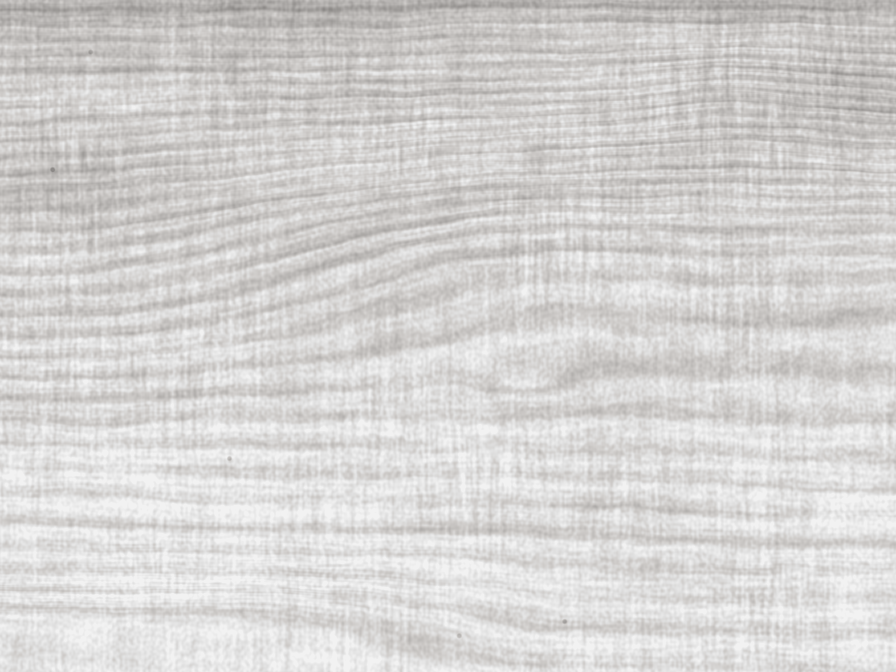
A WebGL 2 fragment shader for this texture:

```glsl
#version 300 es
precision highp float;
// Pale, whitewashed wood board with curved grain, a small knot and cross-cut saw marks.
uniform vec2 u_resolution;
out vec4 fragColor;

float hash(vec2 p) {
    vec3 q = fract(p.xyx * vec3(0.1031, 0.1030, 0.0973));
    q += dot(q, q.yzx + 33.33);
    return fract((q.x + q.y) * q.z);
}

float gradientNoise(vec2 p) {
    vec2 cell = floor(p), f = p - cell;
    vec2 w = f * f * f * (f * (f * 6.0 - 15.0) + 10.0);
    float corner[4];
    for (int i = 0; i < 4; i++) {
        vec2 o = vec2(i & 1, i >> 1);
        float angle = 6.2832 * hash(cell + o + 57.0);
        corner[i] = dot(vec2(cos(angle), sin(angle)), f - o);
    }
    return mix(mix(corner[0], corner[1], w.x), mix(corner[2], corner[3], w.x), w.y);
}

float bell(float x, float width) {
    return exp(-x * x / (width * width));
}

// Height across the board, bent so that its level lines follow the grain.
float grainHeight(vec2 p) {
    float h = p.y + 0.025 * (p.x - 0.6) * smoothstep(0.6, 0.2, p.y);
    h -= 0.125 * smoothstep(0.05, 0.85, p.x) * bell(p.y - 0.63, 0.19);
    h -= 0.03 * bell(p.x - 1.1, 0.17) * bell(p.y - 0.85, 0.1);
    h -= 0.07 * smoothstep(0.95, 0.3, p.x) * bell(p.y - 0.08, 0.065);
    h += 0.02 * bell(length((p - vec2(0.79, 0.43)) * vec2(1.0, 2.4)), 0.07);
    h += 0.014 * gradientNoise(p * vec2(2.2, 5.0));
    h += 0.006 * gradientNoise(p * vec2(8.0, 20.0));
    return h + 0.0025 * gradientNoise(p * vec2(24.0, 40.0));
}

// Dark late-wood line: crisp below, fading upwards.
float ringLine(float phase) {
    float t = fract(phase);
    return pow(smoothstep(0.0, 0.3, t) * smoothstep(1.0, 0.3, t), 1.5);
}

// Narrow vertical marks at uneven spacing, broken along their length.
float sawMarks(vec2 p) {
    float sum = 0.0;
    float column = floor(p.x / 0.075);
    for (float i = -1.0; i <= 1.0; i++) {
        float id = column + i;
        float x = (id + 0.15 + 0.7 * hash(vec2(id, 4.0))) * 0.075;
        float side = hash(vec2(id, 9.0)) - 0.3;
        float broken = smoothstep(-0.25, 0.3, gradientNoise(vec2(id * 3.7, p.y * 4.0)));
        sum += side * broken * bell(p.x - x, 0.0028);
    }
    return sum;
}

// Sparse pin-sized pores.
float pores(vec2 p) {
    vec2 cell = floor(p * 5.0);
    vec2 centre = (cell + 0.2 + 0.6 * vec2(hash(cell), hash(cell + 31.0))) / 5.0;
    return step(0.9, hash(cell + 73.0)) * smoothstep(0.005, 0.0015, length(p - centre));
}

void main() {
    vec2 p = gl_FragCoord.xy / u_resolution.y;
    float h = grainHeight(p);

    // Broad tone: light at the bottom, greyer towards the top
    float tone = mix(0.914, 0.864, smoothstep(0.2, 0.72, p.y));
    tone -= 0.045 * smoothstep(0.74, 0.98, p.y);
    tone += 0.045 * gradientNoise(vec2(p.x * 1.6, h * 6.0) + 11.0);
    tone += 0.045 * gradientNoise(vec2(p.x * 2.5, h * 19.0) + 23.0);

    // Stained streaks and the dark upper edge
    tone -= 0.055 * smoothstep(0.5, 0.0, p.x) * bell(p.y - 0.70 - 0.12 * p.x, 0.045);
    tone -= 0.05 * smoothstep(0.8, 1.25, p.x) * bell(p.y - 0.84, 0.06);
    float edge = p.y + 0.03 * gradientNoise(vec2(p.x * 4.0, p.y * 12.0)) - 0.012 * p.x;
    tone -= 0.085 * smoothstep(0.94, 0.985, edge);

    // Growth rings, closer together towards the top
    float phase = 18.0 * h + 13.0 * h * h;
    float ringId = floor(phase);
    float strength = 0.85 + 0.9 * gradientNoise(vec2(p.x * 2.6, ringId * 5.37));
    strength *= 0.75 + 0.5 * hash(vec2(ringId + 40.0, 2.0));
    tone -= 0.1 * strength * ringLine(phase);
    tone -= 0.02 * smoothstep(0.3, 0.8, p.y) * ringLine(phase * 2.6 + 0.4);

    // Light heart of the knot with a faint shaded rim
    float knot = length((p - vec2(0.79, 0.425)) * vec2(1.0, 1.9));
    tone += 0.02 * bell(knot, 0.03) - 0.025 * bell(knot - 0.065, 0.03);

    // Woven fibres: long along the grain, short and patchy across it
    float patches = 0.7 + 0.9 * gradientNoise(p * vec2(5.0, 4.0) + 7.0);
    tone += 0.070 * gradientNoise(vec2(p.x * 13.0, h * 150.0));
    tone += 0.100 * patches * gradientNoise(vec2(p.x * 150.0, p.y * 15.0));
    tone += 0.055 * patches * gradientNoise(vec2(p.x * 55.0, p.y * 6.0) + 3.0);
    tone += 0.022 * gradientNoise(vec2(p.x * 17.0, p.y * 1.5) + 19.0);
    tone += 0.075 * gradientNoise(p * vec2(165.0, 140.0));
    tone += 0.035 * gradientNoise(p * vec2(60.0, 90.0) + 5.0);

    tone += 0.045 * sawMarks(p) - 0.16 * pores(p);

    // Neutral highlights, slightly warm shadows
    tone = clamp(tone, 0.55, 0.95);
    vec3 colour = vec3(tone) - vec3(0.0, 0.011, 0.020) * smoothstep(0.89, 0.80, tone);
    fragColor = vec4(colour, 1.0);
}
```
